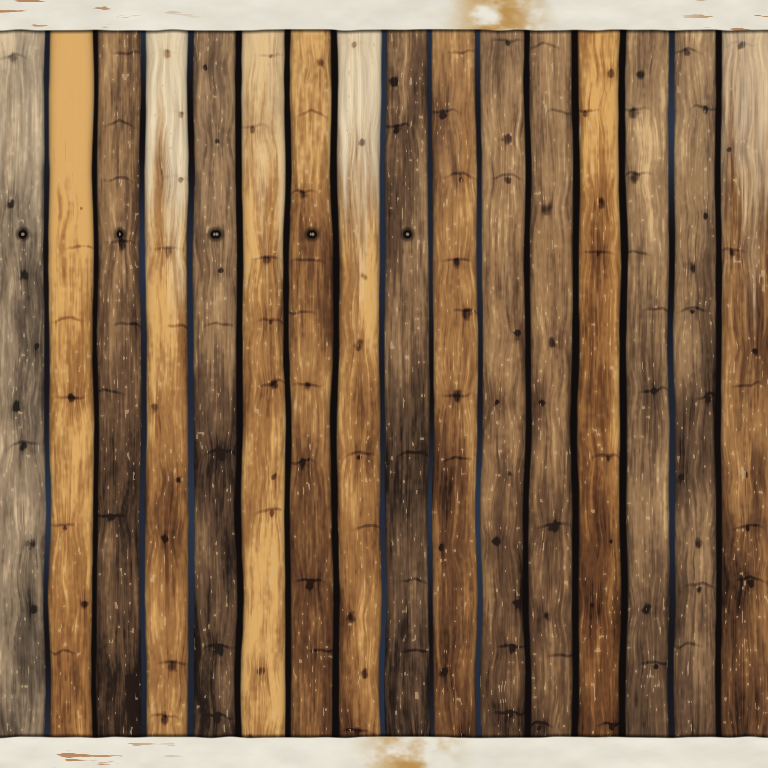
A Shadertoy shader for this texture:

```glsl
// Weathered fence: sixteen upright boards between two pale painted rails.
// Each board has its own lightness, greyness and bleaching; stretched noise
// adds grain and stains, and hashed cells scatter knots and small cracks.

const float LIGHTNESS[16] = float[16](.54, .78, .38, .68, .40, .75, .50, .68,
                                      .37, .54, .52, .54, .58, .50, .46, .54);
const float GREYNESS[16] = float[16](.85, .05, .45, .10, .50, .10, .15, .10,
                                     .50, .15, .40, .40, .05, .50, .50, .20);
const float BLEACH[16] = float[16](.35, .05, .00, .95, .10, .55, .00, .95,
                                   .00, .10, .12, .10, .00, .05, .10, .65);

float hash(vec2 p) {
    vec3 q = fract(vec3(p.xyx) * .1031);
    q += dot(q, q.yzx + 33.33);
    return fract((q.x + q.y) * q.z);
}

float noise(vec2 p) {
    vec2 i = floor(p), f = fract(p);
    f = f * f * (3. - 2. * f);
    return mix(mix(hash(i), hash(i + vec2(1, 0)), f.x),
               mix(hash(i + vec2(0, 1)), hash(i + vec2(1, 1)), f.x), f.y);
}

float fbm(vec2 p) {
    float sum = 0., amp = .53;
    for (int i = 0; i < 4; i++) {
        sum += amp * noise(p);
        p = p * 2.03 + 17.7;
        amp *= .5;
    }
    return sum;
}

// Wood colour from dark (0) to golden (1), faded by grey
vec3 woodColor(float t, float grey) {
    vec3 c = mix(vec3(.15, .09, .07), vec3(.40, .25, .15), smoothstep(0., .35, t));
    c = mix(c, vec3(.62, .42, .23), smoothstep(.3, .6, t));
    c = mix(c, vec3(.86, .66, .38), smoothstep(.55, .9, t));
    vec3 faded = dot(c, vec3(.3, .6, .1)) * vec3(1.16, 1.02, .84) + .03;
    return mix(c, faded, grey);
}

vec3 board(vec2 uv, float id, float x) {
    int k = int(id);
    vec2 p = vec2(x, uv.y * 16.);    // square units of one board width
    vec2 seed = vec2(id * 23.7, id * 7.3);
    float knotDark = 0., crack = 0., bend = 0.;

    // Knots and arched cracks, at most one per cell along the board
    for (float j = -1.; j <= 1.; j++) {
        float cell = floor(p.y / 1.4) + j;
        vec2 r = vec2(hash(vec2(id, cell)), hash(vec2(cell + 51., id + 9.)));
        vec2 d = p - vec2(.18 + .64 * r.x, (cell + .2 + .6 * r.y) * 1.4);
        float size = mix(.05, .13, hash(vec2(id + 70., cell)));
        float dist = length(d * vec2(1., .75)) + .07 * (noise(p * 11. + seed) - .5);
        float present = step(.35, hash(vec2(id + 31., cell + 5.)));
        knotDark += present * (.6 * smoothstep(size, size * .3, dist) + .28 * exp(-dist * 5.));
        bend += present * d.x * exp(-dot(d, d) * 7.);
        float arch = abs(d.y + .5 * d.x * d.x - .12 * noise(vec2(p.x * 6., cell)));
        crack += step(.5, r.y) * smoothstep(.05, .01, arch) * smoothstep(.42, .1, abs(d.x));
    }

    // Long grain, broad stains and fine speckle
    float gx = x + .5 * bend;
    float grain = fbm(vec2(gx * 14., p.y * .9) + seed);
    float fine = noise(vec2(gx * 32., p.y * 3.) + seed);
    float stain = fbm(vec2(x * 1.6, p.y * .4) + seed);
    float speck = noise(p * vec2(17., 10.) + seed);
    float t = LIGHTNESS[k] + .34 * (uv.y - .5) + .75 * (stain - .5)
            + .42 * (grain - .5) + .14 * (fine - .5) + .1 * (speck - .5);
    t -= .55 * knotDark + .2 * crack;
    vec3 col = woodColor(t, GREYNESS[k]);

    // Sun-bleached paint running down from the top in streaks
    float reach = uv.y + .4 * (fbm(vec2(x * 5., p.y * .3) + seed) - .5) + .15 * (grain - .5);
    float pale = BLEACH[k] * smoothstep(.58, .92, reach);
    col = mix(col, vec3(.90, .83, .70) * (.85 + .25 * grain), pale * (1. - .6 * min(knotDark, 1.)));
    col = mix(col, vec3(.80, .70, .55), .55 * smoothstep(.8, .92, speck) * step(.55, fine));

    // Nail with a worn ring on alternate boards of the left half
    if (mod(id, 2.) < .5 && id < 9.) {
        float d = length(p - vec2(.52, 11.12));
        col = mix(col, col * .55, smoothstep(.19, .1, d));
        col = mix(col, vec3(.08, .06, .06), smoothstep(.11, .07, d));
        col = mix(col, vec3(.55, .47, .38), smoothstep(.05, .02, d));
    }
    return col;
}

vec3 rail(vec2 uv) {
    float top = step(.5, uv.y);
    vec3 col = vec3(.90, .88, .82) + .09 * (fbm(uv * vec2(24., 60.)) - .5);
    float blot = fbm(uv * vec2(30., 45.) + 4.);
    float rust = smoothstep(.085, .02, abs(uv.x - mix(.535, .65, top)) + .06 * (blot - .5));
    col = mix(col, vec3(.73, .56, .32), rust * smoothstep(.25, .7, blot));
    // Flaking along the grain, mostly towards the ends
    float flake = smoothstep(.68, .76, fbm(uv * vec2(22., 190.) + 9.));
    float ends = smoothstep(.3, .1, uv.x) + top * smoothstep(.85, .95, uv.x);
    return mix(col, vec3(.66, .45, .27), .8 * flake * ends);
}

void mainImage(out vec4 fragColor, in vec2 fragCoord) {
    vec2 uv = fragCoord / iResolution.xy;
    float px = 1. / iResolution.y;
    float s = uv.x * 16. + .02;
    float seam = floor(s + .5);
    s += .07 * (noise(vec2(seam * 9., uv.y * 9.)) - .5);
    float id = clamp(floor(s), 0., 15.);
    vec3 col = board(uv, id, s - id);

    // Dark seams, some with a cold blue cast, and shaded board edges
    float inner = step(.5, seam) * step(seam, 15.5);
    float d = abs(s - seam);
    float width = .032 + .03 * hash(vec2(seam, 3.)) + .014 * noise(vec2(seam * 5., uv.y * 40.));
    col *= 1. - .5 * inner * exp(-max(d - width, 0.) * 22.);
    float cold = step(.6, hash(vec2(seam, 8.))) * noise(vec2(seam, uv.y * 6.));
    vec3 gap = mix(vec3(.07, .05, .05), vec3(.17, .21, .29), cold);
    col = mix(col, gap, inner * smoothstep(width + 16. * px, width - 16. * px, d));

    // Rails and the shadow line where they meet the boards
    float edge = abs(uv.y - .5005) - .4605 + .002 * (noise(vec2(uv.x * 40., uv.y)) - .5);
    col *= 1. - .65 * smoothstep(-.006, 0., edge);
    col = mix(col, rail(uv), smoothstep(-px, px, edge));
    fragColor = vec4(clamp(col, 0., 1.), 1.);
}
```
